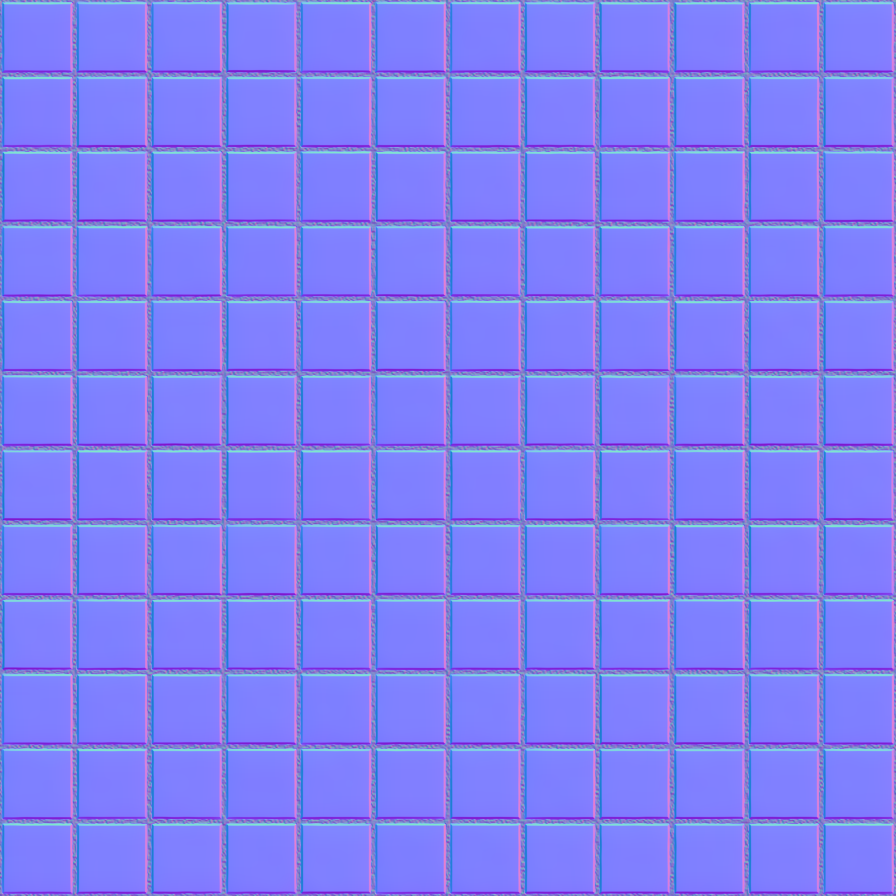
Give the GLSL for this texture map, as a Shadertoy shader.

```glsl
// Tangent-space normal map of square bevelled tiles with rough grout, seamless.

const float TILES = 12.0;           // repeats across and down
// Lengths and heights below are in units of one tile cell.
const float GROUT_HALF = 0.026;     // half width of the grout line
const float BEVEL_WIDTH = 0.035;
const float BEVEL_HEIGHT = 0.025;
const float CORNER_RADIUS = 0.025;
const float EDGE_WOBBLE = 0.005;    // waviness of the tile outline
const float EDGE_FREQ = 6.0;        // whole numbers keep the noise wrapping
const float SIZE_JITTER = 0.005;    // outline change from tile to tile
const float PILLOW = 0.010;         // soft drop towards the tile rim
const float TILT = 0.024;           // random slope of each tile
const float GLAZE_FREQ = 3.0;
const float GLAZE_HEIGHT = 0.003;
const float GRAIN_FREQ = 34.0;
const float GRAIN_HEIGHT = 0.022;
const float GRAIN_FADE = 0.012;     // grain dies out ahead of the bevel
const float GROUT_LENGTH = 0.60;    // normal length left by unresolved roughness
const float SLOPE_STEP = 0.004;     // finite difference offset
const int SAMPLES = 3;              // supersampling per axis

vec2 hash2(vec2 p) {
    vec3 q = fract(p.xyx * vec3(0.1031, 0.1030, 0.0973));
    q += dot(q, q.yzx + 33.33);
    return fract((q.xx + q.yz) * q.zy);
}

// Value noise over cell coordinates that wraps at the canvas edge.
float wrapNoise(vec2 cellPos, float freq) {
    vec2 p = cellPos * freq;
    vec2 i = floor(p);
    vec2 f = p - i;
    f = f * f * (3.0 - 2.0 * f);
    float period = TILES * freq;
    vec2 a = mod(i, period);
    vec2 b = mod(i + 1.0, period);
    return mix(mix(hash2(a).x, hash2(vec2(b.x, a.y)).x, f.x),
               mix(hash2(vec2(a.x, b.y)).x, hash2(b).x, f.x), f.y);
}

vec2 tileRandom(vec2 cellPos) {
    return hash2(mod(floor(cellPos), TILES) + 17.0) - 0.5;
}

// Distance to the slightly irregular tile outline, positive inside the tile.
float insideTile(vec2 cellPos) {
    vec2 q = abs(fract(cellPos) - 0.5) - (0.5 - GROUT_HALF - CORNER_RADIUS);
    float inside = CORNER_RADIUS - length(max(q, 0.0)) - min(max(q.x, q.y), 0.0);
    inside += (wrapNoise(cellPos, EDGE_FREQ) - 0.5) * EDGE_WOBBLE;
    return inside + tileRandom(cellPos).x * SIZE_JITTER;
}

float groutMask(float inside) {
    return 1.0 - smoothstep(-GRAIN_FADE, 0.5 * GRAIN_FADE, inside);
}

float surfaceHeight(vec2 cellPos) {
    float inside = insideTile(cellPos);
    vec2 local = fract(cellPos) - 0.5;

    // Glazed tile face
    vec2 rim = 4.0 * local * local;
    float face = BEVEL_HEIGHT + PILLOW * (1.0 - dot(rim, rim));
    face += dot(tileRandom(cellPos), local) * TILT;
    face += (wrapNoise(cellPos, GLAZE_FREQ) - 0.5) * GLAZE_HEIGHT;

    // Sandy grout
    float grain = (wrapNoise(cellPos, GRAIN_FREQ) - 0.5) * GRAIN_HEIGHT;
    return grain * groutMask(inside) + face * smoothstep(0.0, BEVEL_WIDTH, inside);
}

vec3 surfaceNormal(vec2 cellPos) {
    vec2 e = vec2(SLOPE_STEP, 0.0);
    vec2 slope = vec2(surfaceHeight(cellPos + e.xy) - surfaceHeight(cellPos - e.xy),
                      surfaceHeight(cellPos + e.yx) - surfaceHeight(cellPos - e.yx));
    vec3 normal = normalize(vec3(-slope / (2.0 * SLOPE_STEP), 1.0));
    return normal * mix(1.0, GROUT_LENGTH, groutMask(insideTile(cellPos)));
}

void mainImage(out vec4 fragColor, in vec2 fragCoord) {
    // Average the normals over the pixel for smooth edges
    vec3 normal = vec3(0.0);
    for (int j = 0; j < SAMPLES; j++) {
        for (int i = 0; i < SAMPLES; i++) {
            vec2 offset = (vec2(i, j) + 0.5) / float(SAMPLES) - 0.5;
            normal += surfaceNormal((fragCoord + offset) / iResolution.xy * TILES);
        }
    }
    normal /= float(SAMPLES * SAMPLES);
    fragColor = vec4(normal * 0.5 + 0.5, 1.0);
}
```
